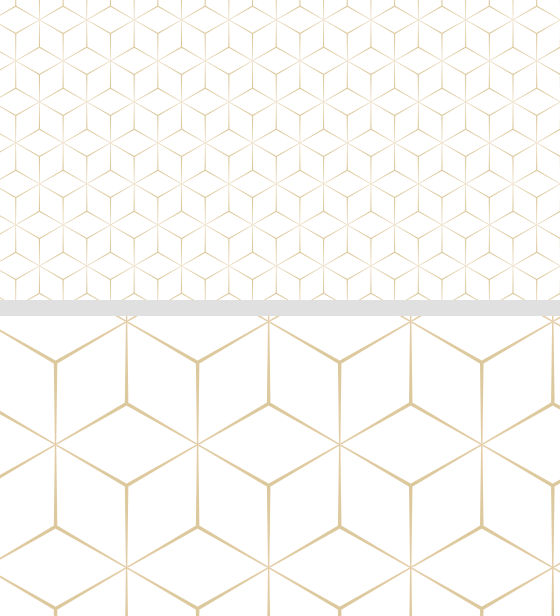
Top: the whole. Bottom: its middle third, enlarged.
Give the GLSL for this pattern, as a WebGL 1 fragment shader.

```glsl
precision highp float;

// Tumbling-block lattice of fine gold lines on white. Each pixel is folded
// into the hexagonal cell of its nearest hub, then into one of six spokes,
// which swell from a hairline at the hub to a thicker, mitred outer joint.

uniform vec2 u_resolution;

const float REPEATS_ACROSS = 11.825;
const float SECTOR = 1.0471976; // sixty degrees

// Offset from the nearest point of a triangular lattice with unit spacing
vec2 nearestHub(vec2 p) {
    vec2 cell = vec2(1.0, sqrt(3.0));
    vec2 a = mod(p + 0.5 * cell, cell) - 0.5 * cell;
    vec2 b = mod(p, cell) - 0.5 * cell;
    return dot(a, a) < dot(b, b) ? a : b;
}

// Distances along and across the nearest of six spokes, one pointing up
vec2 foldToSpoke(vec2 p) {
    float angle = atan(p.x, p.y + 1e-6);
    angle = mod(angle + 0.5 * SECTOR, SECTOR) - 0.5 * SECTOR;
    return length(p) * vec2(cos(angle), abs(sin(angle)));
}

// Share of a pixel-wide box that a line covers, also right for hairlines
float lineCoverage(float dist, float halfWidth, float pixel) {
    float upper = min(dist + 0.5 * pixel, halfWidth);
    float lower = max(dist - 0.5 * pixel, -halfWidth);
    return clamp((upper - lower) / pixel, 0.0, 1.0);
}

void main() {
    // One unit is the distance between neighbouring hubs
    vec2 p = gl_FragCoord.xy / u_resolution.x - vec2(0.3664, 0.2806);
    float pixel = REPEATS_ACROSS / u_resolution.x;
    vec2 spoke = foldToSpoke(nearestHub(p * REPEATS_ACROSS));

    // Taper: 0 at the hub, 1 at the joint where three spokes meet
    float taper = clamp(spoke.x * sqrt(3.0), 0.0, 1.0);
    float halfWidth = mix(0.0048, 0.0125, taper);
    vec3 gold = mix(vec3(0.89, 0.80, 0.65), vec3(0.86, 0.785, 0.61), taper);

    float ink = lineCoverage(spoke.y, halfWidth, pixel);
    gl_FragColor = vec4(mix(vec3(1.0), gold, ink), 1.0);
}
```
